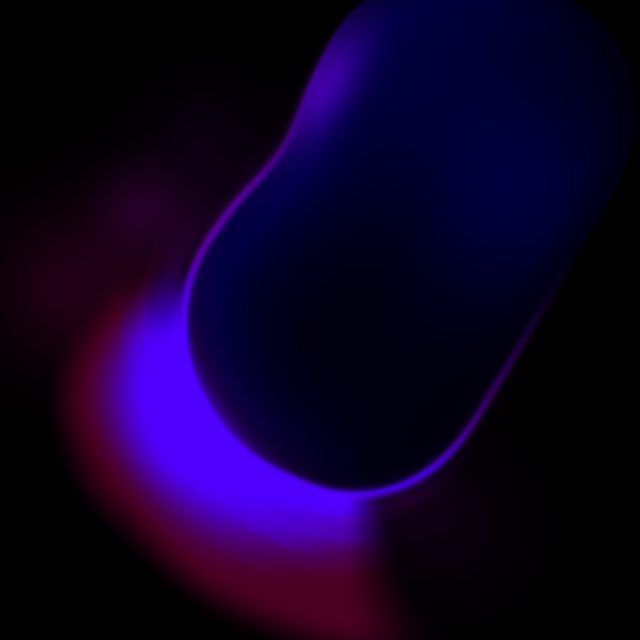
This background is drawn by a WebGL 2 fragment shader. Its source:

```glsl
#version 300 es
precision highp float;
// Draws a dark tilted capsule with a neon rim and a violet-to-crimson flare at its lower left.

uniform vec2 u_resolution;
out vec4 fragColor;

// Capsule layout, in canvas units
const vec2 ACROSS = vec2(0.854, -0.520);
const vec2 ALONG = vec2(0.520, 0.854);
const vec2 CENTER = vec2(0.204, 0.700);   // lower cap center, in (across, along)
const float RADIUS = 0.251;
const float LENGTH = 0.370;
const float WAIST_DEPTH = 0.024;
const float WAIST_POS = 0.185;
const float EDGE = 0.004;

// Flare
const vec2 FLARE_DIR = vec2(-0.236, -0.972);
const float FLARE_REACH = 0.205;
const float CORE_REACH = 0.085;

// Colors
const vec3 VIOLET = vec3(0.31, 0.0, 1.0);
const vec3 PURPLE = vec3(0.33, 0.0, 0.62);
const vec3 CRIMSON = vec3(0.29, 0.0, 0.13);
const vec3 MAGENTA = vec3(0.26, 0.0, 0.34);
const vec3 NIGHT = vec3(0.0, 0.0, 0.035);
const vec3 BLUE = vec3(0.0, 0.0, 1.0);

float hash(vec2 p) {
    vec3 q = fract(vec3(p.xyx) * 0.1031);
    q += dot(q, q.yzx + 33.33);
    return fract((q.x + q.y) * q.z);
}

float noise(vec2 p) {
    vec2 i = floor(p), f = fract(p);
    f = f * f * (3.0 - 2.0 * f);
    return mix(mix(hash(i), hash(i + vec2(1, 0)), f.x),
               mix(hash(i + vec2(0, 1)), hash(i + vec2(1, 1)), f.x), f.y);
}

float bell(float x, float width) {
    return exp(-x * x / (width * width));
}

float spot(vec2 p, vec2 center, float size) {
    return bell(length(p - center), size);
}

// Approximate signed distance; the right side has squarer corners
float capsule(vec2 q) {
    float leftSide = 1.0 - smoothstep(-0.15, 0.05, q.x);
    q.x -= WAIST_DEPTH * bell(q.y - WAIST_POS, 0.1) * leftSide;
    q.y -= clamp(q.y, 0.0, LENGTH);
    float power = mix(2.0, 2.4, smoothstep(0.0, 0.12, q.x));
    vec2 a = abs(q) + 1e-5;
    return pow(pow(a.x, power) + pow(a.y, power), 1.0 / power) - RADIUS;
}

vec3 interior(vec2 p, vec2 q, float d, float flare) {
    float leftSide = 1.0 - smoothstep(-0.12, 0.24, q.x);
    float blue = 0.40 * exp(d / 0.085) * leftSide * (1.0 - 0.6 * smoothstep(0.1, 0.5, q.y));
    blue += 0.17 * spot(p, vec2(0.81, 0.70), 0.18);
    blue += 0.13 * spot(p, vec2(0.64, 0.95), 0.22);
    blue *= smoothstep(0.0, -0.06, d) * 0.5 + 0.5;
    vec3 color = NIGHT + BLUE * blue;
    // Purple sheen behind the upper left edge
    float sheen = bell(q.x + 0.225, 0.045) * bell(q.y - 0.30, 0.105);
    color += vec3(0.25, 0.0, 0.42) * sheen;
    // Flare light bleeding inward
    float bleed = flare * exp(d / 0.026);
    return mix(color, vec3(VIOLET.r * sqrt(bleed), 0.0, max(bleed, color.b)), sqrt(bleed));
}

vec3 exterior(vec2 p, vec2 q, float d, float phi, float flare) {
    float streak = noise(vec2(d * 75.0, phi * 2.5 + 7.0));
    float cloud = noise(p * 9.0 + 3.0);
    // Crimson outer shell turning violet toward the capsule
    float reach = mix(0.08, FLARE_REACH, smoothstep(-1.15, -0.4, phi)) + 0.02 * max(phi, 0.0);
    float shell = 1.0 - smoothstep(reach - 0.035, reach + 0.045, d + 0.012 * (cloud - 0.5));
    shell *= smoothstep(-1.22, -0.70, phi + 0.12 * (streak - 0.5));
    shell *= 1.0 - smoothstep(0.78, 1.06, phi + 0.08 * (cloud - 0.5));
    float coreEnd = reach * 0.92 - 0.08 * smoothstep(0.2, 0.9, phi);
    float core = 1.0 - smoothstep(CORE_REACH * flare, coreEnd, d + 0.02 * (streak - 0.5) * (1.0 - flare));
    vec3 color = mix(CRIMSON, VIOLET, core) * shell;
    // Streaks hugging the left side and the lower right corner
    float wisps = exp(-d / 0.035) * (0.25 + 0.75 * streak);
    float leftWisps = bell(q.y + 0.02, 0.16) * step(q.x, 0.0) * (1.0 - smoothstep(-1.2, -0.8, phi));
    color += MAGENTA * wisps * (0.95 * leftWisps + 0.9 * bell(phi - 1.08, 0.28));
    // Faint haze beyond the flare
    float open = 1.0 - shell;
    color += open * vec3(0.12, 0.0, 0.13) * spot(p, vec2(0.225, 0.675), 0.075);
    color += open * vec3(0.13, 0.0, 0.08) * spot(p, vec2(0.11, 0.55), 0.12);
    color += open * vec3(0.04, 0.0, 0.06) * spot(p, vec2(0.32, 0.79), 0.08);
    color += open * vec3(0.04, 0.0, 0.05) * spot(p, vec2(0.70, 0.18), 0.11);
    return color;
}

void main() {
    vec2 p = gl_FragCoord.xy / u_resolution;
    vec2 q = vec2(dot(p, ACROSS), dot(p, ALONG)) - CENTER;
    float d = capsule(q);
    float phi = atan(FLARE_DIR.x * q.y - FLARE_DIR.y * q.x, dot(FLARE_DIR, q));
    float flare = bell(phi + 0.2, 0.6);

    vec3 inside = interior(p, q, min(d, 0.0), flare);
    vec3 outside = exterior(p, q, max(d, 0.0), phi, flare);
    vec3 color = mix(outside, inside, smoothstep(EDGE, -EDGE, d));

    // Neon rim, fading upward on both sides
    float fadeLeft = 1.0 - smoothstep(0.02, 0.48, q.y);
    float fadeRight = 0.85 * (1.0 - smoothstep(-0.15, 0.32, q.y));
    float strength = mix(fadeLeft, fadeRight, smoothstep(-0.1, 0.1, q.x));
    vec3 rimColor = mix(PURPLE, VIOLET, smoothstep(0.0, -0.15, q.y));
    float rim = strength * (0.8 * bell(d, 0.007) + 0.2 * exp(-abs(d) / 0.012));
    color = max(color, mix(color, rimColor, rim));
    fragColor = vec4(color, 1.0);
}
```
